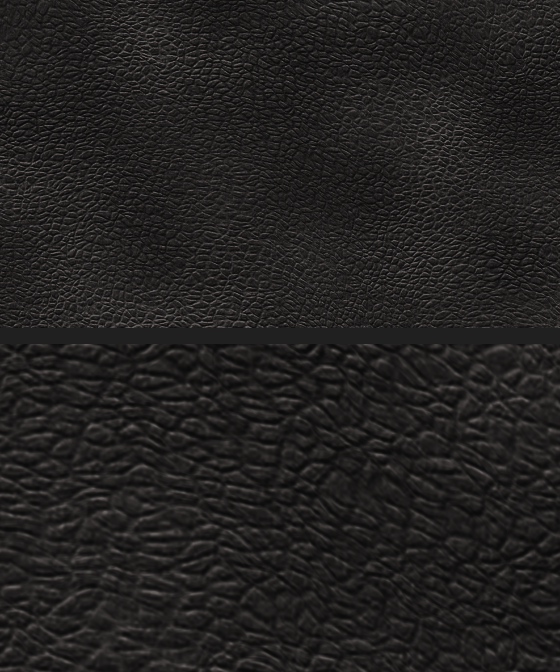
Top: the whole. Bottom: its middle third, enlarged.
Reproduce this texture procedurally as a WebGL 1 fragment shader.

```glsl
precision highp float;
// Draws dark, finely creased leather with an irregular pebbled grain.
uniform vec2 u_resolution;

vec2 hash2(vec2 p) {
  vec3 q = fract(p.xyx * vec3(0.1031, 0.1030, 0.0973));
  q += dot(q, q.yzx + 33.33);
  return fract((q.xx + q.yz) * q.zy);
}

float noise(vec2 p) {
  vec2 cell = floor(p), f = fract(p);
  f = f * f * (3.0 - 2.0 * f);
  float low = mix(hash2(cell).x, hash2(cell + vec2(1.0, 0.0)).x, f.x);
  float high = mix(hash2(cell + vec2(0.0, 1.0)).x, hash2(cell + 1.0).x, f.x);
  return mix(low, high, f.y);
}

// Gap between the two nearest cell centres: zero along the creases.
float creaseGap(vec2 p) {
  vec2 cell = floor(p), f = fract(p);
  float nearest = 8.0, second = 8.0;
  for (int y = -1; y <= 1; y++) {
    for (int x = -1; x <= 1; x++) {
      vec2 offset = vec2(float(x), float(y));
      float d = length(offset + 0.05 + 0.9 * hash2(cell + offset) - f);
      second = min(second, max(nearest, d));
      nearest = min(nearest, d);
    }
  }
  return second - nearest;
}

// Bends the hide so that the grain changes direction across it.
vec2 hideFlow(vec2 p) {
  vec2 broad = vec2(noise(p * 2.3 + 4.0), noise(p * 2.6 + 17.0)) - 0.5;
  vec2 small = vec2(noise(p * 21.0 + 9.0), noise(p * 24.0 + 31.0)) - 0.5;
  p += 0.16 * broad + 0.016 * small;
  return vec2(0.97 * p.x - 0.24 * p.y, 0.24 * p.x + 0.97 * p.y);
}

// x: surface height, y: pebble height alone.
vec2 leather(vec2 p) {
  vec2 flow = hideFlow(p);
  float pebble = smoothstep(0.0, 0.46, creaseGap(flow * vec2(36.0, 57.0)));
  float fine = smoothstep(0.0, 0.5, creaseGap(flow * vec2(66.0, 96.0) + 40.0));
  float wrinkle = noise(flow * vec2(17.0, 62.0) + 5.0);
  float strength = 0.65 + 0.6 * noise(p * 5.0 + 60.0);
  return vec2(strength * (pebble + 0.7 * wrinkle) + 0.32 * fine, pebble);
}

void main() {
  vec2 p = gl_FragCoord.xy / u_resolution.y;

  // Light from above, slightly from the left
  vec2 toLight = vec2(-0.0007, 0.0021);
  vec2 below = leather(p - toLight), above = leather(p + toLight);
  float slope = below.x - above.x;
  float crease = 1.0 - 0.5 * (below.y + above.y);

  // Worn creases are pale in some patches and shadowed in others
  float wear = noise(p * 4.5 + 80.0) - 0.38;
  float sheen = noise(p * vec2(3.0, 5.0) + 25.0) - 0.5;
  float pores = noise(p * 250.0) - 0.5;

  float tone = 0.86 * slope + 0.95 * wear * crease + 0.35 * sheen + 0.5 * pores;
  float shade = clamp(0.122 * exp(tone), 0.045, 0.38);
  gl_FragColor = vec4(shade * vec3(1.04, 0.98, 0.965), 1.0);
}
```
